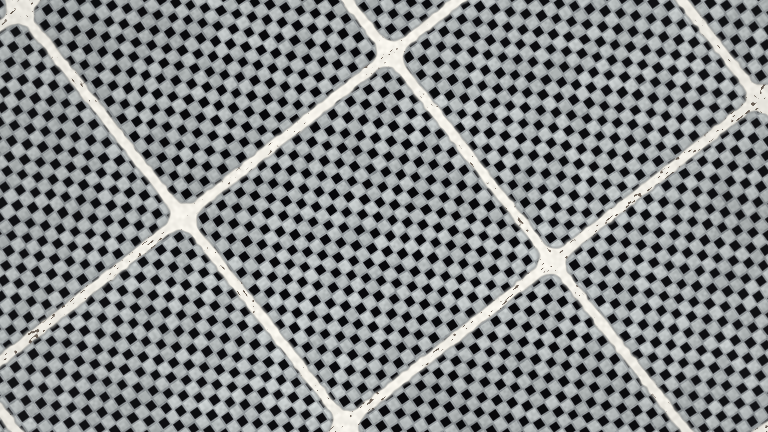
A Shadertoy shader for this texture:

```glsl
float hash(vec2 p) {
    return fract(sin(dot(p, vec2(127.1, 311.7))) * 43758.5453);
}

float noise(vec2 p) {
    vec2 i = floor(p), f = fract(p);
    f = f * f * (3.0 - 2.0 * f);
    return mix(mix(hash(i), hash(i + vec2(1, 0)), f.x),
               mix(hash(i + vec2(0, 1)), hash(i + vec2(1, 1)), f.x), f.y);
}

mat2 rotation(float a) {
    return mat2(cos(a), -sin(a), sin(a), cos(a));
}

float roundedBox(vec2 p, float halfSize, float radius) {
    vec2 q = abs(p) - halfSize + radius;
    return length(max(q, 0.0)) + min(max(q.x, q.y), 0.0) - radius;
}

// Woven checker of pale squares and dark openings; one unit per cell
vec3 mesh(vec2 m, float blur, float haze) {
    vec2 cell = floor(m), f = fract(m) - 0.5;
    float tone = hash(cell) - 0.5;
    float grain = noise(m * 4.0) - 0.5;
    vec3 strand = vec3(0.58, 0.60, 0.61) + 0.07 * tone + 0.12 * grain;

    if (mod(cell.x + cell.y, 2.0) < 0.5) {
        // Raised square with a lit upper edge
        float pad = roundedBox(f, 0.44 + 0.03 * tone, 0.06);
        vec3 face = vec3(0.71, 0.73, 0.73) + 0.08 * tone + 0.09 * grain + 0.06 * f.y;
        return mix(strand, face, smoothstep(blur, -blur, pad));
    }

    // Opening with a shaded rim
    float hole = roundedBox(f + 0.05 * (hash(cell + 7.0) - 0.5), 0.37 + 0.05 * tone, 0.04);
    strand = mix(strand, vec3(0.40, 0.41, 0.43), 0.7 * smoothstep(0.09, 0.0, hole));
    vec3 depth = mix(vec3(0.02, 0.02, 0.03), vec3(0.22, 0.23, 0.24), haze);
    return mix(strand, depth, smoothstep(blur, -blur, hole));
}

void mainImage(out vec4 fragColor, in vec2 fragCoord) {
    vec2 p = fragCoord / iResolution.y;
    vec2 fromCentre = p - 0.5 * iResolution.xy / iResolution.y;
    float pixel = 1.0 / (0.609 * iResolution.y);

    // Large slanted tiles
    vec2 g = rotation(0.667) * (p - vec2(0.4236, 0.4977)) / 0.609;
    vec2 tile = floor(g), local = fract(g) - 0.5;
    float tileTone = hash(tile + 3.0);

    // Mesh, slightly turned and shifted in each tile
    vec2 m = rotation(0.03 * (tileTone - 0.5) - 0.06) * local * 24.0;
    m += 0.5 + 0.6 * (vec2(hash(tile), hash(tile + 5.0)) - 0.5);
    m += 0.15 * (vec2(noise(g * 9.0), noise(g * 9.0 + 40.0)) - 0.5);
    float softness = dot(fromCentre, fromCentre);
    float blur = 0.5 * 24.0 * pixel + 0.03 * softness;
    vec3 color = mesh(m, blur, 0.2 * min(softness, 1.0) + 0.08 * tileTone);
    color *= 0.96 + 0.08 * noise(g * 3.0) + 0.04 * (tileTone - 0.5);

    // Ragged grout with rounded junctions
    float edge = roundedBox(local, 0.481, 0.06);
    edge += 0.008 * (noise(g * 45.0) - 0.5);
    color = mix(color, vec3(0.58, 0.59, 0.59), 0.6 * smoothstep(-0.012, -0.002, edge));
    vec3 grout = vec3(0.98, 0.97, 0.94) - 0.07 * noise(g * 70.0);
    grout -= 0.12 * smoothstep(0.006, 0.0, edge);

    // Pits and stains, denser along one direction of the grid
    float alongX = step(abs(local.x), abs(local.y));
    vec2 pitScale = mix(vec2(150, 60), vec2(60, 150), alongX);
    float pit = noise(g * pitScale) + 0.25 * (noise(g * 8.0) - 0.5);
    float limit = mix(0.92, 0.82, alongX);
    grout = mix(grout, vec3(0.30, 0.25, 0.21), 0.8 * smoothstep(limit, limit + 0.1, pit));
    color = mix(color, grout, smoothstep(-pixel, pixel, edge));

    // Gentle falloff towards the corners
    color *= 1.02 - 0.06 * softness;
    fragColor = vec4(color, 1.0);
}
```
